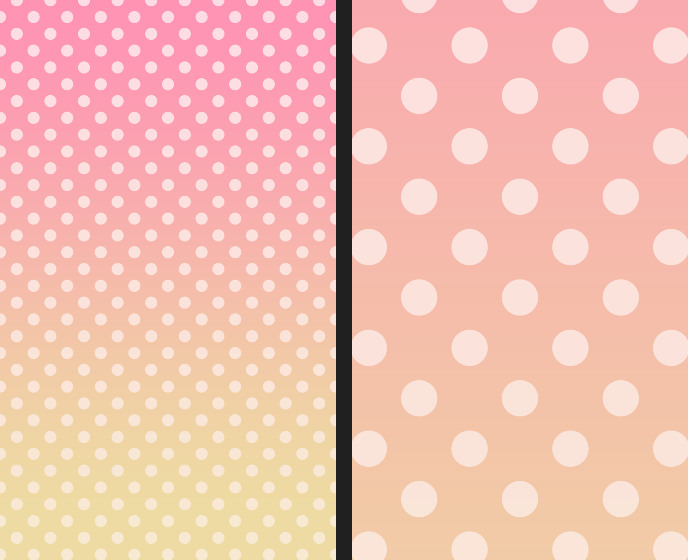
Left: the whole. Right: its middle third, enlarged.
A WebGL 2 fragment shader for this pattern:

```glsl
#version 300 es
precision highp float;

uniform vec2 u_resolution;
out vec4 fragColor;

const vec2 REPEATS = vec2(10.0, 16.667);  // lattice periods across and down
const float DOT_RADIUS = 0.18;            // in lattice periods
const float ROW_OFFSET = 0.007;

const vec3 PINK = vec3(1.0, 0.575, 0.708);
const vec3 SAND = vec3(0.932, 0.858, 0.638);
const vec3 DOT_ROSE = vec3(0.998, 0.862, 0.9);
const vec3 DOT_CREAM = vec3(0.97, 0.916, 0.822);

// Distance to the nearest point of a unit square lattice
float latticeDistance(vec2 p) {
    return length(fract(p + 0.5) - 0.5);
}

// Signed distance to dots at the corners and centres of unit cells
float staggeredDots(vec2 p, float radius) {
    return min(latticeDistance(p), latticeDistance(p + 0.5)) - radius;
}

// Antialiased coverage of a signed distance
float coverage(float dist, float pixel) {
    return 1.0 - smoothstep(-0.5 * pixel, 0.5 * pixel, dist);
}

void main() {
    vec2 uv = gl_FragCoord.xy / u_resolution;
    float depth = 1.0 - uv.y;  // 0 at the top edge, 1 at the bottom

    // Eased vertical fade behind the dots
    vec3 background = mix(PINK, SAND, smoothstep(-0.05, 0.97, depth));

    // Alternate rows are shifted by half a period
    vec2 cell = vec2(uv.x, depth) * REPEATS - vec2(0.5, ROW_OFFSET);
    float pixel = max(REPEATS.x / u_resolution.x, REPEATS.y / u_resolution.y);
    float dots = coverage(staggeredDots(cell, DOT_RADIUS), pixel);

    vec3 dotColor = mix(DOT_ROSE, DOT_CREAM, depth);
    fragColor = vec4(mix(background, dotColor, dots), 1.0);
}
```
